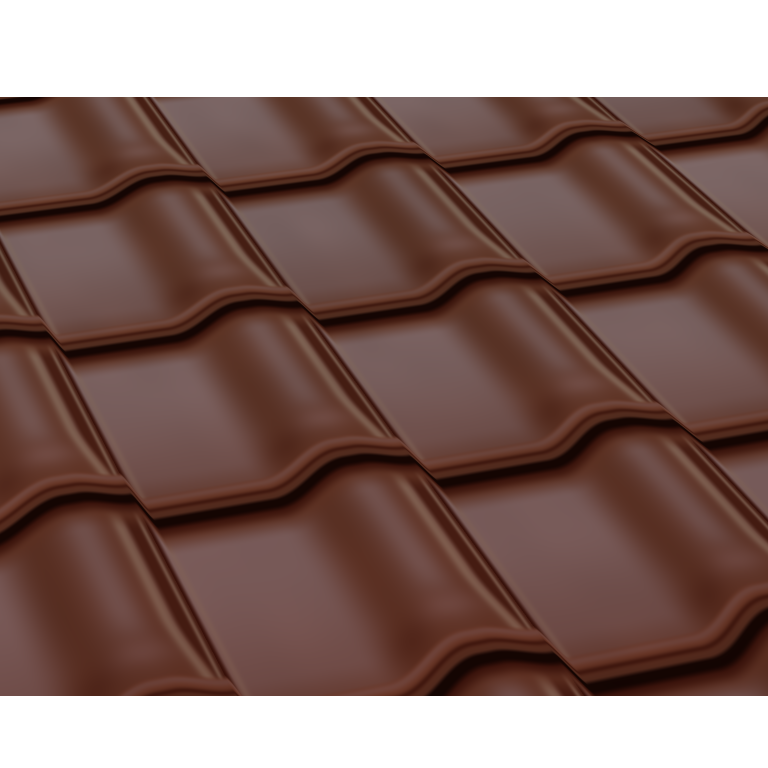
A WebGL 1 fragment shader for this texture:

```glsl
precision highp float;
uniform vec2 u_resolution;

const vec3 MAUVE = vec3(0.48, 0.38, 0.38);
const vec3 CLAY = vec3(0.42, 0.29, 0.27);
const vec3 UMBER = vec3(0.37, 0.20, 0.14);
const vec3 DEEP = vec3(0.22, 0.07, 0.04);
const vec3 GAP = vec3(0.08, 0.02, 0.01);
const vec3 SHEEN = vec3(0.52, 0.42, 0.36);

float hash(vec2 p) {
  return fract(sin(dot(p, vec2(127.1, 311.7))) * 4375.85);
}

float noise(vec2 p) {
  vec2 i = floor(p), f = fract(p);
  f = f * f * (3.0 - 2.0 * f);
  float low = mix(hash(i), hash(i + vec2(1.0, 0.0)), f.x);
  float high = mix(hash(i + vec2(0.0, 1.0)), hash(i + 1.0), f.x);
  return mix(low, high, f.y);
}

float bell(float x, float center, float width) {
  float d = (x - center) / width;
  return exp(-d * d);
}

// Invert the perspective: canvas point (y down) to column and row.
vec2 roofPlane(vec2 p) {
  const vec2 origin = vec2(0.2695, 0.2318);
  const vec2 across = vec2(0.2971, -0.0251);
  const vec2 down = vec2(0.0809, 0.1245);
  vec2 a = across - p * 0.024;
  vec2 b = down + p * 0.097;
  vec2 q = p - origin;
  return vec2(q.x * b.y - q.y * b.x, a.x * q.y - a.y * q.x) / (a.x * b.y - a.y * b.x);
}

// Lower edge of a tile: notch, flat pan, then raised roll.
float edgeProfile(float x) {
  float pan = 0.145 * smoothstep(0.0, 0.035, x) - 0.04 * x;
  return pan - 0.155 * smoothstep(0.45, 0.78, x) + 0.05 * smoothstep(0.83, 1.0, x);
}

// Glazed face: x across the tile, y from its covered top to its lip.
vec3 glaze(float x, float y) {
  vec3 c = mix(MAUVE, CLAY, 0.75 * smoothstep(0.3, 0.9, y));
  c = mix(c, UMBER, 0.45 * smoothstep(0.76, 0.9, y));
  float roll = smoothstep(0.42, 0.62, x);
  c = mix(c, mix(CLAY, UMBER, 0.35), roll);
  c = mix(c, UMBER * 0.93, 0.8 * bell(x, 0.62, 0.1));
  c = mix(c, MAUVE, 0.6 * bell(x, 0.79, 0.06) * (1.0 - smoothstep(0.55, 0.8, y)));
  c = mix(c, UMBER, 0.5 * bell(x, 0.88, 0.04));

  // Flared end of the roll
  float flare = roll * smoothstep(0.62, 0.82, y);
  c = mix(c, UMBER, 0.7 * flare);
  c = mix(c, CLAY * 1.08, 0.8 * bell(x, 0.79, 0.1) * bell(y, 0.76, 0.065));
  c = mix(c, DEEP, 0.3 * bell(x, 0.61, 0.09) * bell(y, 0.8, 0.08));
  return c;
}

// Side joint: bright rim of the roll, dark wedge, thin rib of the next tile.
vec3 addSeam(vec3 c, float x, float y) {
  float rim = mix(0.925, 0.972, smoothstep(0.6, 1.0, y));
  c = mix(c, SHEEN, 0.75 * bell(x, rim - 0.012, 0.02));
  c = mix(c, mix(UMBER, DEEP, 0.65), smoothstep(rim, rim + 0.025, x));
  c = mix(c, SHEEN, 0.7 * bell(x, 0.984, 0.008));
  c = mix(c, DEEP, 1.0 - smoothstep(0.002, 0.022, x));
  return mix(c, SHEEN, 0.4 * bell(x, 0.033, 0.012));
}

// Overlap: shade under the tile above, and the grooved front lip.
vec3 addOverlap(vec3 c, float y) {
  vec3 shade = mix(DEEP, UMBER, smoothstep(0.03, 0.11, y));
  c = mix(shade, c, smoothstep(0.06, 0.18, y));
  float t = (y - 0.875) / 0.125;
  vec3 lip = mix(UMBER * 1.12, UMBER * 0.85, smoothstep(0.2, 0.9, t));
  lip = mix(lip, CLAY * 1.05, 0.7 * bell(t, 0.15, 0.14));
  lip = mix(lip, DEEP, 0.75 * bell(t, 0.52, 0.1));
  c = mix(c, lip, smoothstep(-0.1, 0.12, t));
  float gap = 1.0 - smoothstep(0.018, 0.05, y) + smoothstep(0.972, 0.995, y);
  return mix(c, GAP, clamp(gap, 0.0, 1.0));
}

vec3 roof(vec2 p) {
  vec2 plane = roofPlane(p);
  float x = fract(plane.x);
  float course = plane.y - edgeProfile(x);
  float y = fract(course);
  vec2 tile = vec2(floor(plane.x), floor(course));

  vec3 c = addOverlap(addSeam(glaze(x, y), x, y), y);
  float tone = 0.98 + 0.04 * hash(tile) + 0.05 * (noise(plane * vec2(7.0, 4.0)) - 0.5);
  vec3 haze = mix(vec3(0.99, 1.03, 1.02), vec3(0.97, 0.9, 0.88), smoothstep(0.2, 0.9, p.y));
  return c * tone * haze;
}

vec3 scene(vec2 p) {
  float inside = step(0.126, p.y) * step(p.y, 0.906);
  return mix(vec3(1.0), roof(p), inside);
}

void main() {
  // Average a 2 by 2 grid of samples for smooth edges.
  vec3 sum = vec3(0.0);
  for (int i = 0; i < 4; i++) {
    float k = float(i);
    vec2 offset = vec2(mod(k, 2.0), floor(k / 2.0)) * 0.5 - 0.25;
    vec2 uv = (gl_FragCoord.xy + offset) / u_resolution;
    sum += scene(vec2(uv.x, 1.0 - uv.y));
  }
  gl_FragColor = vec4(sum / 4.0, 1.0);
}
```
